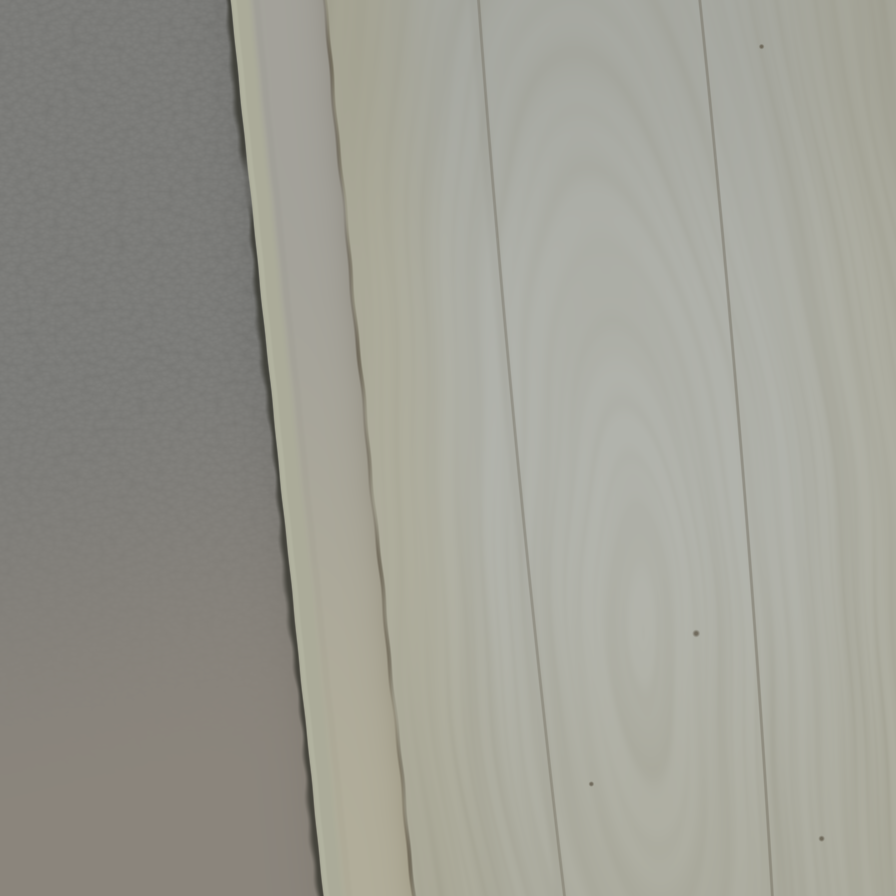
Write a WebGL 2 fragment shader that draws this texture.

```glsl
#version 300 es
precision highp float;

uniform vec2 u_resolution;
out vec4 fragColor;

// Colours
const vec3 WALL_TOP = vec3(0.482, 0.483, 0.472);
const vec3 WALL_LOW = vec3(0.545, 0.522, 0.488);
const vec3 SHADOW = vec3(0.21, 0.21, 0.18);
const vec3 LIP = vec3(0.670, 0.672, 0.600);
const vec3 TRIM_TOP = vec3(0.640, 0.634, 0.605);
const vec3 TRIM_LOW = vec3(0.695, 0.680, 0.605);
const vec3 WOOD_COOL = vec3(0.675, 0.682, 0.655);
const vec3 WOOD_WARM = vec3(0.668, 0.663, 0.598);
const vec3 GRAIN = vec3(0.54, 0.53, 0.46);
const vec3 GAP = vec3(0.36, 0.33, 0.27);

// Layout: x at the bottom, shift by the top, and bow of each boundary
const vec3 WALL_EDGE = vec3(0.361, -0.104, 0.000);
const vec3 TRIM_GAP = vec3(0.462, -0.100, -0.005);
const vec3 SEAM_LEFT = vec3(0.630, -0.096, -0.022);
const vec3 SEAM_RIGHT = vec3(0.862, -0.081, 0.022);
const vec2 KNOT = vec2(0.722, 0.295);
const float KNOT_STRETCH = 0.23;
const float LIP_WIDTH = 0.024;
const float GRAIN_STRENGTH = 0.34;
const float WALL_ROUGHNESS = 0.028;
const vec3 SPECKS[4] = vec3[4](vec3(0.850, 0.948, 0.0026), vec3(0.777, 0.293, 0.0036),
                               vec3(0.660, 0.125, 0.0026), vec3(0.917, 0.064, 0.0030));

vec2 hash2(vec2 p) {
    vec3 q = fract(p.xyx * vec3(0.1031, 0.1030, 0.0973));
    q += dot(q, q.yzx + 33.33);
    return fract((q.xx + q.yz) * q.zy);
}

// Distance to the nearest scattered cell point
float cellular(vec2 p) {
    vec2 cell = floor(p);
    float nearest = 2.0;
    for (int j = -1; j <= 1; j++)
        for (int i = -1; i <= 1; i++) {
            vec2 c = cell + vec2(i, j);
            nearest = min(nearest, length(c + hash2(c) - p));
        }
    return nearest;
}

// Signed horizontal distance to a leaning, slightly bowed boundary
float boundary(vec2 p, vec3 line) {
    return p.x - line.x - line.y * p.y - line.z * p.y * (1.0 - p.y);
}

float stroke(float d, float width) {
    return 1.0 - smoothstep(0.2 * width, width, abs(d));
}

// Layered sines folded into streaks of several widths
float streaks(float phase, float y) {
    float sum = 0.0, frequency = 83.0, weight = 0.42;
    for (int i = 0; i < 5; i++) {
        float k = float(i);
        float wander = 0.9 * sin(y * (3.1 + k) + k * 2.3) + 1.3 * sin(phase * 31.0 + k * 1.9);
        float fade = 0.55 + 0.45 * sin(y * (4.3 + k) + phase * 37.0 + k * 1.7);
        float wave = 0.5 + 0.5 * sin(phase * frequency + wander);
        sum += weight * fade * wave * wave * wave;
        frequency *= 1.53;
        weight *= 0.86;
    }
    return sum;
}

vec3 wallColor(vec2 p, float edge) {
    vec3 color = mix(WALL_LOW, WALL_TOP, smoothstep(0.1, 0.65, p.y + 0.25 * (0.2 - p.x)));
    float rough = cellular(p * vec2(95.0, 150.0)) + 0.5 * cellular(p * vec2(210.0, 290.0)) - 0.72;
    color -= rough * WALL_ROUGHNESS * smoothstep(0.1, 0.65, p.y);
    return color - 0.03 * exp(-abs(edge) * 45.0);
}

vec3 trimColor(vec2 p, float edge, float gap) {
    vec3 color = mix(TRIM_LOW, TRIM_TOP, smoothstep(0.0, 0.85, p.y));
    color = mix(LIP, color, smoothstep(0.7, 1.2, edge / LIP_WIDTH));
    color -= 0.012 * stroke(edge - LIP_WIDTH * 1.2, 0.006);
    color -= vec3(0.05, 0.055, 0.06) * exp(-abs(gap) * 65.0);
    return color + 0.025 * stroke(edge - 0.004, 0.004);
}

vec3 woodColor(vec2 p, float gap, float left, float right) {
    float cool = smoothstep(0.02, 0.15, gap) * mix(0.45, 1.0, smoothstep(0.0, 0.5, p.y));
    cool *= 1.0 - 0.5 * smoothstep(0.02, 0.18, right);
    vec3 color = mix(WOOD_WARM, WOOD_COOL, cool);
    vec2 glow = p - vec2(0.68, 0.36);
    color += 0.025 * exp(-dot(glow, glow) * 7.0);
    color -= 0.022 * smoothstep(0.65, 1.0, p.y);

    // Grain bends into long ovals around the knot
    vec2 q = p - KNOT;
    q.x += 0.09 * q.y + 0.005 * sin(p.y * 9.0) + 0.002 * sin(p.y * 23.0 + p.x * 20.0);
    float phase = length(vec2(q.x, q.y * KNOT_STRETCH)) + 0.12 * q.x;
    float plank = step(0.0, left) * 0.37 + step(0.0, right) * 0.53;
    float depth = 0.6 + 0.3 * smoothstep(0.0, 0.2, right) + 0.3 * (1.0 - smoothstep(0.0, 0.5, p.y));
    color = mix(color, GRAIN, GRAIN_STRENGTH * depth * streaks(phase + plank, p.y));

    // Plank joints and small marks
    color = mix(color, GAP, 0.30 * stroke(left, 0.0026) + 0.05 * stroke(left + 0.004, 0.010));
    color = mix(color, GAP, 0.36 * stroke(right, 0.0026));
    for (int i = 0; i < 4; i++)
        color = mix(color, GAP, 0.75 * stroke(length(p - SPECKS[i].xy), SPECKS[i].z * 1.4));
    return color;
}

void main() {
    vec2 p = gl_FragCoord.xy / u_resolution;
    float pixel = 1.0 / u_resolution.x;
    float ripple = 0.0006 * sin(p.y * 31.0) + 0.0005 * sin(p.y * 87.0);
    float edge = boundary(p, WALL_EDGE) + 0.4 * ripple;
    float gap = boundary(p, TRIM_GAP) + ripple;

    vec3 color = mix(wallColor(p, edge), trimColor(p, edge, gap), smoothstep(-pixel, pixel, edge));
    vec3 wood = woodColor(p, gap, boundary(p, SEAM_LEFT), boundary(p, SEAM_RIGHT));
    color = mix(color, wood, smoothstep(-pixel, pixel, gap));

    // Ragged shadow beside the wall, broken where the trim touches it
    float ragged = 0.006 + 0.002 * sin(p.y * 23.0) + 0.0012 * sin(p.y * 131.0);
    float contact = 1.0 - 0.75 * stroke(p.y - 0.79, 0.045);
    float shade = smoothstep(-ragged - 0.003, -0.3 * ragged, edge) * (1.0 - smoothstep(-pixel, pixel, edge));
    color = mix(color, SHADOW, 0.8 * shade * contact);

    // Dark crevice between trim and planks
    float crevice = 0.45 + 0.25 * sin(p.y * 17.0 + 1.0) * sin(p.y * 39.0);
    color = mix(color, GAP, crevice * stroke(gap, 0.0036));
    fragColor = vec4(color, 1.0);
}
```
